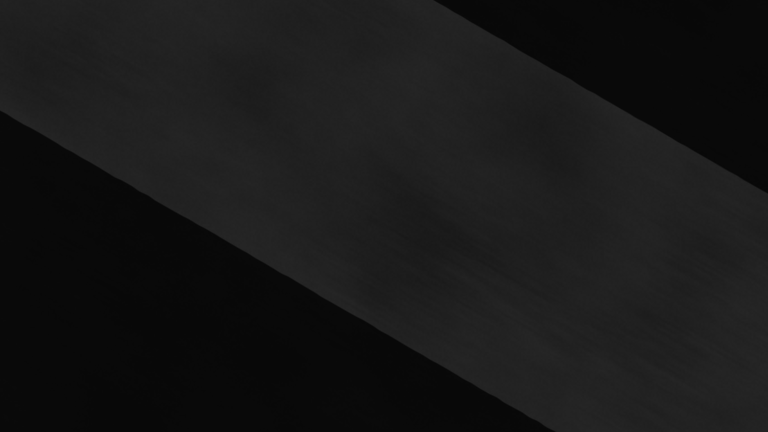
Write a Shadertoy shader that draws this background.

```glsl
// Charcoal diagonal band with cloudy, brushed texture between two near-black corners.

// Lengths are in canvas heights; the band falls from upper left to lower right.
const vec2 BAND_DIR = vec2(0.8655, -0.5009);
const vec2 BAND_NORMAL = vec2(0.5009, 0.8655);
const float BAND_LOW = 0.6445;
const float BAND_HIGH = 1.3675;
const float EDGE_ROUGHNESS = 0.0025;

const vec3 BAND_COLOR = vec3(0.130);
const vec3 CORNER_COLOR = vec3(0.034);
const float CLOUD_GAIN = 0.32;
const float STREAK_GAIN = 0.15;
const float GRAIN_GAIN = 0.07;
const float RIM_GAIN = 0.07;
const float RIM_WIDTH = 0.07;
const float PATCH_GAIN = 0.13;

// Soft dark patches: centre x, centre y, radius.
const int PATCH_COUNT = 5;
const vec3 PATCHES[PATCH_COUNT] = vec3[](
    vec3(0.93, 0.45, 0.15), vec3(1.61, 0.38, 0.14), vec3(1.26, 0.70, 0.16),
    vec3(0.57, 0.83, 0.12), vec3(0.12, 0.88, 0.13));

float hash(vec2 p) {
    vec3 q = fract(vec3(p.xyx) * 0.1031);
    q += dot(q, q.yzx + 33.33);
    return fract((q.x + q.y) * q.z);
}

float valueNoise(vec2 p) {
    vec2 cell = floor(p);
    vec2 f = fract(p);
    f = f * f * (3.0 - 2.0 * f);
    float low = mix(hash(cell), hash(cell + vec2(1.0, 0.0)), f.x);
    float high = mix(hash(cell + vec2(0.0, 1.0)), hash(cell + vec2(1.0)), f.x);
    return mix(low, high, f.y);
}

// Layered noise, centred on zero.
float clouds(vec2 p) {
    float sum = 0.0;
    float weight = 0.5;
    for (int i = 0; i < 5; i++) {
        sum += weight * (valueNoise(p) - 0.5);
        p = mat2(1.6, 1.2, -1.2, 1.6) * p + 17.3;
        weight *= 0.55;
    }
    return sum;
}

// Thin brush marks stretched along the band, broken up by a slow mask.
float streaks(vec2 p) {
    float fine = valueNoise(p * vec2(14.0, 150.0)) - 0.5;
    float broad = valueNoise(p * vec2(7.0, 60.0) + 41.0) - 0.5;
    float mask = smoothstep(0.3, 0.8, valueNoise(p * vec2(4.0, 7.0) + 9.0));
    return (0.6 * fine + 0.5 * broad) * mix(0.3, 1.0, mask);
}

float darkPatches(vec2 p) {
    float sum = 0.0;
    for (int i = 0; i < PATCH_COUNT; i++) {
        vec2 offset = (p - PATCHES[i].xy) / PATCHES[i].z;
        sum += exp(-dot(offset, offset));
    }
    return sum;
}

void mainImage(out vec4 fragColor, in vec2 fragCoord) {
    vec2 p = fragCoord / iResolution.y;
    float pixel = 1.0 / iResolution.y;
    vec2 band = vec2(dot(p, BAND_DIR), dot(p, BAND_NORMAL));

    // Signed depth inside the band, with slightly worn edges
    float depth = min(band.y - BAND_LOW, BAND_HIGH - band.y);
    float wear = EDGE_ROUGHNESS * (valueNoise(band * 45.0) - 0.5);
    float inside = smoothstep(-pixel, pixel, depth + wear);

    // Shared surface texture
    float surface = CLOUD_GAIN * clouds(band * vec2(4.5, 6.5) + 5.0)
                  + STREAK_GAIN * streaks(band + 3.0)
                  + GRAIN_GAIN * (valueNoise(p * 240.0) - 0.5);

    // Band is lighter along its rims and darker in patches
    float rim = RIM_GAIN * exp(-max(depth, 0.0) / RIM_WIDTH);
    float bandShade = 1.0 + surface + rim - PATCH_GAIN * darkPatches(p);
    float cornerShade = 1.0 + surface;

    vec3 color = mix(CORNER_COLOR * cornerShade, BAND_COLOR * bandShade, inside);
    fragColor = vec4(color, 1.0);
}
```
